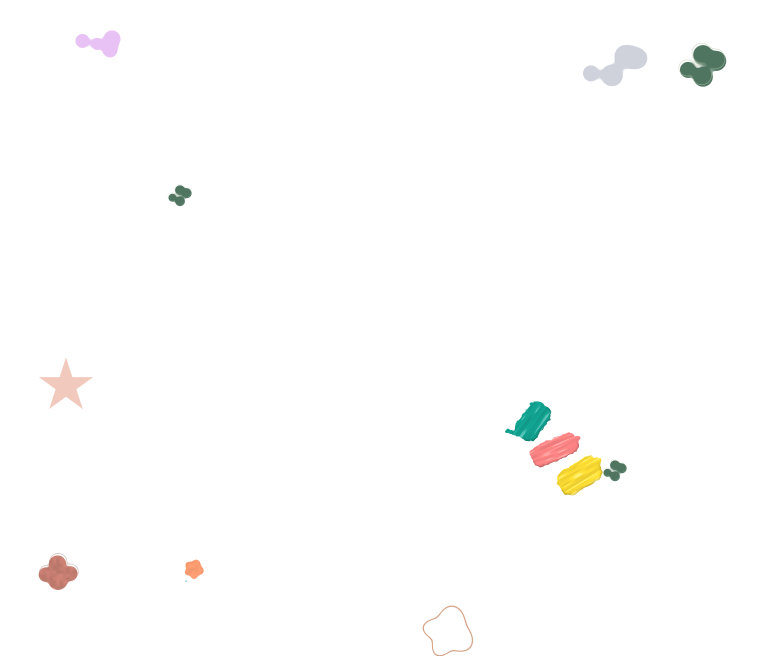
Write a Shadertoy shader that draws this background.

```glsl
const float PI = 3.14159265;
const vec2 CANVAS = vec2(768.0, 657.0); // layout grid spanning the canvas

float hash(vec2 p) {
    return fract(sin(dot(p, vec2(127.1, 311.7))) * 43758.5453);
}

float noise(vec2 p) {
    vec2 i = floor(p), f = fract(p);
    f = f * f * (3.0 - 2.0 * f);
    return mix(mix(hash(i), hash(i + vec2(1, 0)), f.x),
               mix(hash(i + vec2(0, 1)), hash(i + vec2(1, 1)), f.x), f.y);
}

float smoothUnion(float a, float b, float k) {
    float h = max(k - abs(a - b), 0.0) / k;
    return min(a, b) - h * h * k * 0.25;
}

float circle(vec2 p, vec3 c) { return length(p - c.xy) - c.z; }

// Four circles (x, y, radius) melted together
float blob(vec2 p, vec3 a, vec3 b, vec3 c, vec3 d, float k) {
    float ab = smoothUnion(circle(p, a), circle(p, b), k);
    float cd = smoothUnion(circle(p, c), circle(p, d), k);
    return smoothUnion(ab, cd, k);
}

float capsule(vec2 p, vec2 a, vec2 b, float radius) {
    vec2 ab = b - a;
    float t = clamp(dot(p - a, ab) / dot(ab, ab), 0.0, 1.0);
    return length(p - a - ab * t) - radius;
}

float star(vec2 p, float radius) {
    float a = mod(atan(p.x, p.y) + PI / 5.0, PI * 0.4) - PI / 5.0;
    vec2 q = length(p) * vec2(cos(a), abs(sin(a)));
    vec2 tip = vec2(radius, 0.0);
    vec2 edge = 0.382 * radius * vec2(cos(PI / 5.0), sin(PI / 5.0)) - tip;
    return dot(q - tip, normalize(vec2(edge.y, -edge.x)));
}

// Circle with waves round its rim; skew spaces the waves unevenly
float wavyCircle(vec2 p, float radius, float depth, float waves, float phase, float skew) {
    float a = atan(p.y, p.x);
    float wave = cos(waves * a + phase - skew * sin(a - 0.52));
    return (length(p) - radius - depth * wave) * 0.92;
}

float clover(vec2 p) {
    return blob(p, vec3(0, 11, 9.8), vec3(13.2, 5, 10), vec3(0, -11, 9.8), vec3(-15, -4, 8), 5.0);
}

float tulip(vec2 p) {
    return blob(p, vec3(-0.5, 8, 8.7), vec3(-12, -2.5, 7.3), vec3(12, -1.5, 7.5), vec3(0, -8, 9.8), 4.0);
}

float fill(float d, float px) { return clamp(0.5 - d / px, 0.0, 1.0); }

float line(float d, float width, float px) {
    return fill(abs(d) - 0.5 * width, px) * min(width / px, 1.0);
}

// Streaky smear of thick paint, with a small tail from a to b
vec3 paintSmear(vec3 under, vec2 p, float angle, vec2 halfSize, vec2 a, vec2 b, vec3 paint, float px) {
    vec2 along = vec2(cos(angle), sin(angle));
    vec2 q = vec2(dot(p, along), dot(p, vec2(-along.y, along.x)));
    float corner = halfSize.y * 0.7;
    vec2 e = abs(q) - halfSize + corner;
    float d = length(max(e, 0.0)) + min(max(e.x, e.y), 0.0) - corner;
    d = smoothUnion(d, capsule(p, a, b, 2.2), 3.0) + 2.0 * (noise(p * 0.35 + paint.xy * 40.0) - 0.5);
    float streak = noise(q * vec2(0.07, 0.6) + paint.yz * 30.0);
    float ridge = smoothstep(-3.0, 0.0, d) * smoothstep(2.0, -8.0, q.y);
    vec3 color = paint * (0.9 + 0.16 * streak - 0.2 * ridge);
    color = mix(color, vec3(1), 0.3 * smoothstep(0.72, 0.95, streak));
    return mix(under, color, fill(d, px));
}

void mainImage(out vec4 fragColor, in vec2 fragCoord) {
    vec2 p = fragCoord / iResolution.xy * CANVAS;
    float px = CANVAS.x / iResolution.x;
    vec3 color = vec3(1);

    // Soft blobs
    float lilac = blob(p - vec2(98, 613), vec3(-15.5, 3, 7), vec3(14, 5, 8.5),
                       vec3(12, -6, 7.5), vec3(-1, 0, 6), 6.0);
    color = mix(color, vec3(0.91, 0.76, 0.96), fill(lilac, px));
    float grey = blob(p - vec2(615, 591.5), vec3(22, 7, 10.3), vec3(11, 9, 11.5),
                      vec3(-24, -8, 8), vec3(-3, -10, 10.8), 8.0);
    color = mix(color, vec3(0.81, 0.82, 0.86), fill(grey, px));

    // Clovers (x, y, scale) with an offset hairline
    vec3 clovers[3] = vec3[3](vec3(703, 591, 1), vec3(180, 461, 0.5), vec3(615, 185.5, 0.5));
    for (int i = 0; i < 3; i++) {
        float scale = clovers[i].z;
        vec2 q = (p - clovers[i].xy) / scale;
        color = mix(color, vec3(0.31, 0.46, 0.38), fill(clover(q) * scale, px));
        float hairline = line(clover(q - vec2(-1.2, 2)) * scale, 0.7 * scale, px);
        color = mix(color, vec3(0.73, 0.78, 0.68), 0.8 * hairline);
    }

    // Star
    color = mix(color, vec3(0.95, 0.79, 0.74), fill(star(p - vec2(66, 270.5), 28.5), px));

    // Mottled tulip with an offset hairline
    vec2 t = p - vec2(58, 84);
    vec3 clay = vec3(0.77, 0.49, 0.44) * (0.93 + 0.14 * noise(t * 0.3));
    color = mix(color, clay, fill(tulip(t), px));
    color = mix(color, vec3(0.67, 0.5, 0.46), 0.7 * line(tulip(t - vec2(0.8, 2)), 0.7, px));

    // Orange dab and its droplet
    vec3 orange = vec3(1.0, 0.62, 0.45) * (0.95 + 0.08 * noise(p * 0.3));
    color = mix(color, orange, fill(wavyCircle(p - vec2(194, 87), 9.0, 0.9, 5.0, 0.8, 0.8), px));
    color = mix(color, vec3(0.55, 0.85, 0.9), fill(circle(p, vec3(186, 75, 0.9)), px));

    // Wavy ring
    float ring = wavyCircle(p - vec2(449, 24), 22.6, 3.5, 4.0, 1.47, 1.01);
    color = mix(color, vec3(0.84, 0.64, 0.53), line(ring, 1.2, px));

    // Paint smears
    color = paintSmear(color, p - vec2(533, 235), 0.94, vec2(20, 12.5), vec2(-25, -10), vec2(-13, -12), vec3(0.07, 0.64, 0.57), px);
    color = paintSmear(color, p - vec2(554.5, 206.5), 0.42, vec2(24.5, 11), vec2(14, 7), vec2(23, 12), vec3(1.0, 0.52, 0.52), px);
    color = paintSmear(color, p - vec2(579.5, 180.5), 0.55, vec2(23, 13), vec2(14, 10), vec2(20, 16), vec3(1.0, 0.87, 0.2), px);

    fragColor = vec4(color, 1);
}
```
